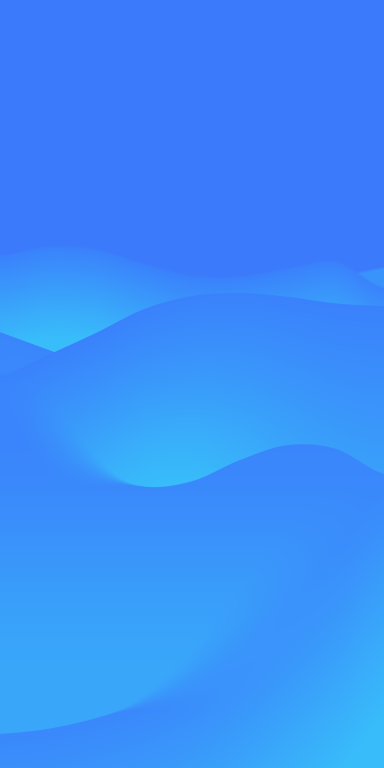
A Shadertoy shader for this background:

```glsl
// Layered blue dunes with soft folds glowing cyan under a plain blue sky.

const vec3 DEEP_BLUE = vec3(0.230, 0.482, 0.984);
const vec3 BRIGHT_CYAN = vec3(0.220, 0.740, 0.980);
const int LAST = 8;

// Crest depths below the top edge, evenly spaced from left to right.
// One unit is the canvas width; the canvas is two units tall.
const float FAR_CREST[9] = float[9](0.667, 0.643, 0.651, 0.688, 0.719, 0.721, 0.700, 0.684, 0.750);
const float MIDDLE_CREST[9] = float[9](0.977, 0.924, 0.867, 0.805, 0.771, 0.763, 0.773, 0.790, 0.797);
const float NEAR_CREST[9] = float[9](0.950, 1.120, 1.224, 1.267, 1.253, 1.198, 1.159, 1.169, 1.234);
const float FRONT_CREST[9] = float[9](1.911, 1.898, 1.870, 1.828, 1.768, 1.680, 1.563, 1.430, 1.280);

// Light at each crest, and its growth with depth below the crest.
const float CREST_LIGHT = 0.10;
const float FAR_GAIN = 3.8;
const float MIDDLE_GAIN = 1.6;
const float FRONT_GAIN = 1.35;
const float STRIP_LIGHT = 0.35;
const vec2 HOLLOW_CENTER = vec2(0.40, 1.25);
const float HOLLOW_GLOW = 0.14;

// Smooth Catmull-Rom curve through the crest samples.
float crestAt(float x, float samples[9]) {
    float s = clamp(x, 0.0, 0.9999) * float(LAST);
    int i = int(s);
    float f = fract(s);
    float a = samples[max(i - 1, 0)];
    float b = samples[i];
    float c = samples[i + 1];
    float d = samples[min(i + 2, LAST)];
    return b + 0.5 * f * (c - a + f * (2.0 * a - 5.0 * b + 4.0 * c - d
         + f * (3.0 * (b - c) + d - a)));
}

// Lays a dune over the light behind it; softness blurs its crest.
float cover(float behind, float light, float depth, float softness) {
    float edge = softness + 0.7 / iResolution.x;
    return mix(behind, light, smoothstep(-edge, edge, depth));
}

void mainImage(out vec4 fragColor, in vec2 fragCoord) {
    vec2 uv = fragCoord / iResolution.xy;
    vec2 p = vec2(uv.x, 2.0 * (1.0 - uv.y));
    float light = 0.0;

    // Thin bright strip on the right horizon
    float depth = p.y - 0.697 - 0.2 * (1.0 - p.x);
    light = cover(light, STRIP_LIGHT, depth, 0.003);

    // Far dune
    depth = p.y - crestAt(p.x, FAR_CREST);
    light = cover(light, CREST_LIGHT + FAR_GAIN * max(depth, 0.0), depth, 0.003);

    // Small slope at the left edge
    depth = p.y - 0.865 - 0.364 * p.x;
    light = cover(light, 0.15 + max(depth, 0.0), depth, 0.0);

    // Middle dune, brightest in its hollow
    depth = p.y - crestAt(p.x, MIDDLE_CREST);
    float gain = MIDDLE_GAIN * (1.0 - 0.35 * smoothstep(0.5, 1.0, p.x));
    vec2 offset = p - HOLLOW_CENTER;
    float glow = HOLLOW_GLOW * exp(-24.0 * dot(offset, offset));
    light = cover(light, CREST_LIGHT + gain * max(depth, 0.0) + glow, depth, 0.0);

    // Near dune, its crest dissolving to the left
    depth = p.y - crestAt(p.x, NEAR_CREST);
    float nearLight = 0.15 + 0.51 * smoothstep(1.12, 1.78, p.y);
    float softness = 0.13 * smoothstep(0.36, 0.08, p.x);
    light = cover(light, nearLight, depth, softness);

    // Front dune, its crest dissolving to the right
    depth = p.y - crestAt(p.x, FRONT_CREST);
    float frontLight = 0.19 + FRONT_GAIN * max(depth, 0.0);
    softness = 0.24 * smoothstep(0.28, 0.80, p.x);
    float frontCover = cover(0.0, 1.0, depth, softness);
    float nearCover = cover(0.0, 1.0, p.y - crestAt(p.x, NEAR_CREST), 0.0);
    light = mix(light, frontLight, frontCover * nearCover);

    fragColor = vec4(mix(DEEP_BLUE, BRIGHT_CYAN, clamp(light, 0.0, 1.0)), 1.0);
}
```
